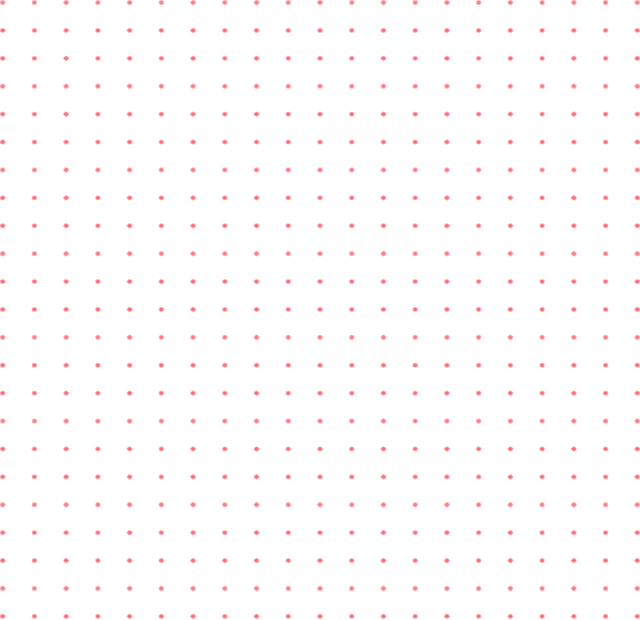
Write a WebGL 2 fragment shader that draws this pattern.

```glsl
#version 300 es
precision highp float;
// A grid of small soft coral dots on white, 21 across and 23 down.
// Each pixel finds its nearest grid node and shades a superellipse there;
// columns alternate round and diamond dots, every third row is paler.

uniform vec2 u_resolution;
out vec4 fragColor;

// Lengths are in units of the canvas height
const vec2 SPACING = vec2(0.05118, 0.0450);
const vec2 GRID_OFFSET = vec2(0.0, 0.0009);
const vec2 DOT_RADII = vec2(0.0057, 0.0050);
const float CORE = 0.30;             // solid part of the radius
const float ROUND_POWER = 2.1;
const float DIAMOND_POWER = 1.55;
const vec2 DIAMOND_STRETCH = vec2(1.12, 1.08);
const float PALE_ROW_INK = 0.90;
const float PALE_ROW_HEIGHT = 1.08;
const float INK_JITTER = 0.03;

const vec3 PAPER = vec3(1.0);
const vec3 CORAL = vec3(1.0, 0.42, 0.47);

float hash(vec2 cell) {
    vec3 q = fract(vec3(cell.xyx) * 0.1031);
    q += dot(q, q.yzx + 33.33);
    return fract((q.x + q.y) * q.z);
}

// Superellipse distance: 0 at the centre, 1 on the outline
float superellipse(vec2 p, vec2 radii, float power) {
    vec2 q = pow(abs(p) / radii, vec2(power));
    return pow(q.x + q.y, 1.0 / power);
}

void main() {
    vec2 p = (gl_FragCoord.xy - 0.5 * u_resolution) / u_resolution.y - GRID_OFFSET;

    // Nearest node, counted from the centre of the canvas
    vec2 cell = floor(p / SPACING + 0.5);
    vec2 local = p - cell * SPACING;

    // Shape by column, strength by row
    float diamond = 1.0 - mod(cell.x, 2.0);
    float paleRow = 1.0 - step(0.5, mod(cell.y + 1.0, 3.0));
    vec2 radii = DOT_RADII * mix(vec2(1.0), DIAMOND_STRETCH, diamond);
    radii.y *= mix(1.0, PALE_ROW_HEIGHT, paleRow);
    float power = mix(ROUND_POWER, DIAMOND_POWER, diamond);

    // Soft edge, never narrower than one pixel
    float d = superellipse(local, radii, power);
    float pixel = 1.0 / (u_resolution.y * radii.y);
    float ink = 1.0 - smoothstep(CORE, max(1.0, CORE + pixel), d);
    ink *= mix(1.0, PALE_ROW_INK, paleRow) - INK_JITTER * hash(cell + 64.0);

    fragColor = vec4(mix(PAPER, CORAL, ink), 1.0);
}
```
